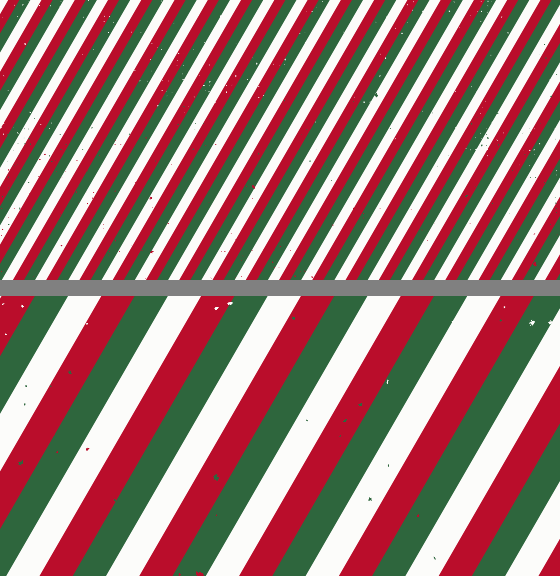
Top: the whole. Bottom: its middle third, enlarged.
Write a Shadertoy shader that draws this pattern.

```glsl
// Diagonal red, green and white stripes with scattered worn flecks.
// Stripes come from a slanted fract repeat; flecks are ragged ellipses placed
// by a jittered grid whose density and ink follow low-frequency noise.

const vec3 RED   = vec3(0.73, 0.05, 0.17);
const vec3 GREEN = vec3(0.18, 0.40, 0.24);
const vec3 WHITE = vec3(0.99, 0.99, 0.98);

// Lengths are in canvas heights.
const float PERIOD = 0.1188;      // horizontal width of one three-stripe repeat
const float PHASE  = 0.046;       // left edge of a red stripe on the bottom edge
const float SLANT  = 0.57735;     // horizontal run per unit of rise

const float FINE_CELL   = 0.019;
const vec2  FINE_RADIUS = vec2(0.0012, 0.0032);
const vec2  FINE_CHANCE = vec2(0.035, 0.42);   // clean areas, worn areas
const float CHIP_CELL   = 0.2;
const vec2  CHIP_RADIUS = vec2(0.005, 0.010);
const vec2  CHIP_CHANCE = vec2(0.18, 0.45);

float hash(vec2 p) {
    vec3 q = fract(vec3(p.xyx) * 0.1031);
    q += dot(q, q.yzx + 33.33);
    return fract((q.x + q.y) * q.z);
}

float noise(vec2 p) {
    vec2 i = floor(p), f = fract(p);
    f = f * f * (3.0 - 2.0 * f);
    return mix(mix(hash(i), hash(i + vec2(1, 0)), f.x),
               mix(hash(i + vec2(0, 1)), hash(i + vec2(1, 1)), f.x), f.y);
}

vec3 stripes(vec2 p, float pixel) {
    float f = 3.0 * fract((p.x - SLANT * p.y - PHASE) / PERIOD);
    float w = 0.55 * pixel * 3.0 / PERIOD * sqrt(1.0 + SLANT * SLANT);
    vec3 c = mix(WHITE, RED, smoothstep(-w, w, f));
    c = mix(c, GREEN, smoothstep(1.0 - w, 1.0 + w, f));
    c = mix(c, WHITE, smoothstep(2.0 - w, 2.0 + w, f));
    return mix(c, RED, smoothstep(3.0 - w, 3.0 + w, f));
}

// Clusters of wear, from 0 (clean) to 1 (worn).
float wear(vec2 p) {
    float n = 0.6 * noise(p * 4.0 + 17.0) + 0.4 * noise(p * 10.0 + 5.0);
    return smoothstep(0.48, 0.78, n);
}

// Ink drifts from red at the bottom through green to white at the top.
vec3 fleckInk(vec2 p, float jitter) {
    float tone = p.y + 0.7 * (noise(p * 2.5 + 40.0) - 0.5) + 0.3 * (jitter - 0.5);
    return tone < 0.38 ? RED : tone < 0.66 ? GREEN : WHITE;
}

// One layer of ragged flecks, at most one in each grid cell.
vec3 addFlecks(vec3 base, vec2 p, float pixel, float cell, vec2 radius, vec2 chance, float seed) {
    vec2 id = floor(p / cell);
    vec2 key = id + seed;
    vec2 jitter = vec2(hash(key + 11.0), hash(key + 23.0));
    vec2 center = (id + mix(vec2(0.27), vec2(0.73), jitter)) * cell;
    float present = step(hash(key), mix(chance.x, chance.y, wear(center)));

    // Random turn, size and flattening
    float angle = 6.2832 * hash(key + 37.0);
    float size = hash(key + 51.0);
    float r = mix(radius.x, radius.y, size * size);
    float c = cos(angle), s = sin(angle);
    vec2 q = mat2(c, -s, s, c) * (p - center);
    q.y *= mix(1.1, 2.0, hash(key + 67.0));

    float ragged = r * (0.45 + noise(q / r * 2.2 + 10.0 * jitter + 60.0));
    float cover = 1.0 - smoothstep(-0.6 * pixel, 0.6 * pixel, length(q) - ragged);
    return mix(base, fleckInk(center, hash(key + 83.0)), present * cover);
}

void mainImage(out vec4 fragColor, in vec2 fragCoord) {
    float pixel = 1.0 / iResolution.y;
    vec2 p = fragCoord * pixel;
    vec3 color = stripes(p, pixel);
    color = addFlecks(color, p, pixel, FINE_CELL, FINE_RADIUS, FINE_CHANCE, 100.0);
    color = addFlecks(color, p, pixel, CHIP_CELL, CHIP_RADIUS, CHIP_CHANCE, 300.0);
    fragColor = vec4(color, 1.0);
}
```
